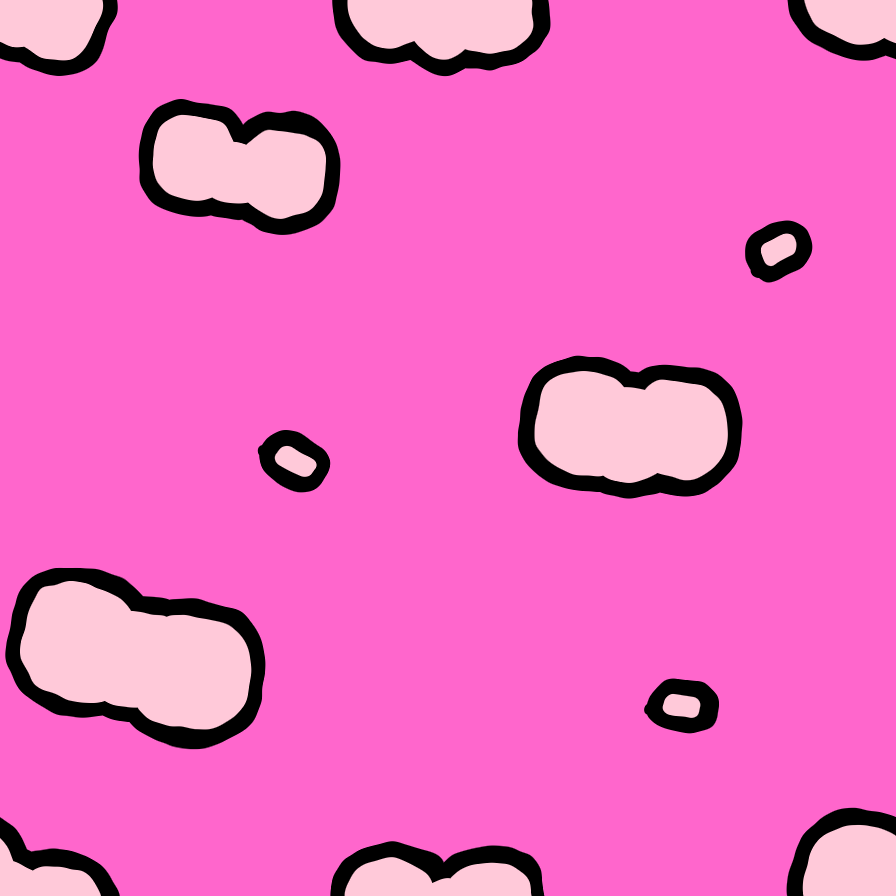
Reproduce this pattern procedurally as a WebGL 2 fragment shader.

```glsl
#version 300 es
precision highp float;
// Draws pale lumpy clouds and small pebbles with thick black pen outlines on hot pink.

uniform vec2 u_resolution;
out vec4 fragColor;

// Two random values in 0..1 from a 2D seed, without sine
vec2 hash2(vec2 seed) {
    vec3 v = fract(seed.xyx * vec3(0.1031, 0.1030, 0.0973));
    v += dot(v, v.yzx + 33.33);
    return fract((v.xx + v.yz) * v.zy);
}

// Smooth vector noise in -0.5..0.5
vec2 noise2(vec2 p) {
    vec2 cell = floor(p);
    vec2 f = fract(p);
    f = f * f * (3.0 - 2.0 * f);
    vec2 low = mix(hash2(cell), hash2(cell + vec2(1, 0)), f.x);
    vec2 high = mix(hash2(cell + vec2(0, 1)), hash2(cell + vec2(1, 1)), f.x);
    return mix(low, high, f.y) - 0.5;
}

mat2 rotation(float angle) {
    float c = cos(angle), s = sin(angle);
    return mat2(c, s, -s, c);
}

// Slightly squarish circle
float lobe(vec2 p, float radius) {
    vec2 a = pow(abs(p), vec2(2.35));
    return pow(a.x + a.y + 1e-9, 1.0 / 2.35) - radius;
}

// Two side lobes and a smaller one between them
float cloud(vec2 p, float id) {
    float d = 1.0;
    for (int k = 0; k < 3; k++) {
        vec2 r = hash2(vec2(id * 7.3 + 2.0, float(k) * 5.1 + 11.0));
        float side = float(k - 1);
        vec2 offset = vec2(side * (0.045 + 0.02 * r.x), (r.y - 0.5) * 0.05);
        float radius = (k == 1 ? 0.057 : 0.064) * (0.88 + 0.24 * r.x);
        d = min(d, lobe(p - offset, radius));
    }
    return d;
}

float pebble(vec2 p) {
    vec2 edge = abs(p) - vec2(0.012, 0.003);
    return length(max(edge, 0.0)) + min(max(edge.x, edge.y), 0.0) - 0.018;
}

void main() {
    vec2 p = gl_FragCoord.xy / u_resolution.y;
    float pixel = 1.0 / u_resolution.y;

    // Unsteady hand
    p += 0.008 * noise2(p * 26.0) + 0.003 * noise2(p * 64.0);

    // Staggered rows, wrapping at the canvas borders
    float shape = 1.0;
    float penEnd = 1.0;
    for (int i = 0; i < 8; i++) {
        int row = i / 2, column = i % 2;
        float id = float(i);
        bool isCloud = row == 0 || (row + column) % 2 == 1;
        vec2 jitter = hash2(vec2(id + 3.0, 17.0)) - 0.5;

        vec2 center = vec2(0.5 * float(column), 0.26 * float(row));
        if (row > 0) center += vec2(0.09 + 0.055 * float(row), 0.01);
        if (!isCloud) center += vec2(0.12, -0.06);
        center += 0.03 * jitter;

        vec2 q = p - center;
        q -= round(q);
        if (isCloud) {
            float size = 0.75 + 0.45 * fract(id * 0.618 + 0.6);
            q = rotation(jitter.x * 0.7) * q;
            shape = min(shape, cloud(q / size, id) * size);
        } else {
            q = rotation(jitter.y * 1.2) * q;
            shape = min(shape, pebble(q));
            penEnd = min(penEnd, length(q + vec2(0.033, 0.009)) - 0.0075);
        }
    }

    // Fill, then ink
    vec3 hotPink = vec3(1.0, 0.4, 0.8);
    vec3 palePink = vec3(1.0, 0.79, 0.85);
    float ink = min(abs(shape) - 0.0088, penEnd);
    vec3 color = mix(hotPink, palePink, clamp(0.5 - shape / pixel, 0.0, 1.0));
    color *= clamp(0.5 + ink / pixel, 0.0, 1.0);
    fragColor = vec4(color, 1.0);
}
```
